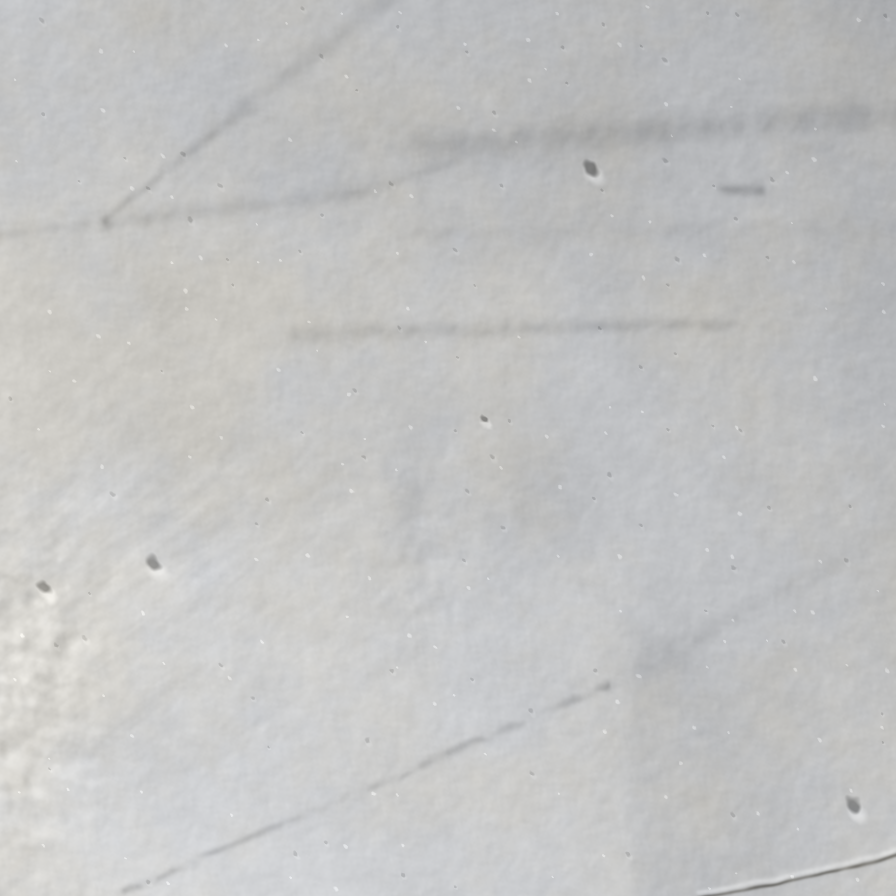
A Shadertoy shader for this texture:

```glsl
float hash(vec2 p) {
    vec3 q = fract(p.xyx * 0.1031);
    q += dot(q, q.yzx + 33.33);
    return fract((q.x + q.y) * q.z);
}

float noise(vec2 p) {
    vec2 i = floor(p), f = fract(p);
    f = f * f * (3.0 - 2.0 * f);
    return mix(mix(hash(i), hash(i + vec2(1, 0)), f.x),
               mix(hash(i + vec2(0, 1)), hash(i + vec2(1, 1)), f.x), f.y);
}

// Centred fractal noise, roughly -0.5 to 0.5
float fbm(vec2 p, int octaves) {
    float sum = 0.0, amp = 0.5;
    for (int i = 0; i < octaves; i++) {
        sum += amp * (noise(p) - 0.5);
        p = mat2(0.8, 0.6, -0.6, 0.8) * p * 2.03 + 17.3;
        amp *= 0.55;
    }
    return sum;
}

// Light from the upper left on a bumpy surface
float relief(vec2 p, float freq, float shift) {
    return fbm(p * freq, 3) - fbm((p + vec2(-shift, shift)) * freq, 3);
}

float blob(vec2 p, vec2 centre, vec2 radius) {
    vec2 d = (p - centre) / radius;
    return exp(-dot(d, d));
}

// Soft worn stroke whose width runs from w0 to w1
float stroke(vec2 p, vec2 a, vec2 b, float w0, float w1) {
    vec2 ab = b - a;
    float t = clamp(dot(p - a, ab) / dot(ab, ab), 0.0, 1.0);
    float d = length(p - a - ab * t) / mix(w0, w1, t);
    return exp(-d * d);
}

// Scattered chips: x is the dark hollow, y the bright rim
vec2 chips(vec2 p, float cells, float density, float radius, float seed) {
    vec2 g = p * cells, id = floor(g), result = vec2(0);
    for (int y = -1; y <= 1; y++)
    for (int x = -1; x <= 1; x++) {
        vec2 c = id + vec2(x, y);
        float present = step(hash(c + seed), density);
        vec2 centre = c + 0.2 + 0.6 * vec2(hash(c + seed + 7.1), hash(c + seed + 23.7));
        vec2 d = (g - centre) / cells;
        float r = radius * mix(0.55, 1.2, hash(c + seed + 41.0));
        d += r * 0.9 * vec2(fbm(p / r * 0.8, 2), fbm(p / r * 0.8 + 31.0, 2));
        d = vec2(d.x + d.y, (d.y - d.x) * 0.65);
        result.x = max(result.x, present * (1.0 - smoothstep(0.4 * r, 1.1 * r, length(d))));
        d += r * vec2(0.35, 0.75);
        result.y = max(result.y, present * (1.0 - smoothstep(0.5 * r, 1.5 * r, length(d))));
    }
    return vec2(result.x, result.y * (1.0 - result.x));
}

// Tyre marks and dark lines across the upper half
float tyreMarks(vec2 p) {
    float tread = 0.55 + 0.9 * noise(p * vec2(85, 28));
    float m = 0.055 * stroke(p, vec2(0.115, 0.755), vec2(0.44, 1.01), 0.004, 0.012);
    m += 0.035 * stroke(p, vec2(-0.02, 0.735), vec2(0.12, 0.752), 0.006, 0.008);
    m += 0.045 * stroke(p, vec2(0.12, 0.752), vec2(0.40, 0.785), 0.009, 0.009);
    m += 0.035 * stroke(p, vec2(0.40, 0.785), vec2(0.51, 0.820), 0.006, 0.006);
    m += 0.055 * stroke(p, vec2(0.47, 0.835), vec2(1.02, 0.875), 0.018, 0.014);
    m += 0.050 * stroke(p, vec2(0.33, 0.627), vec2(0.83, 0.639), 0.010, 0.006);
    m += 0.020 * stroke(p, vec2(0.45, 0.740), vec2(1.02, 0.745), 0.008, 0.012);
    float dashes = smoothstep(0.45, 0.75, noise(vec2(p.x * 24.0, 4.0)));
    m += 0.10 * dashes * stroke(p, vec2(0.77, 0.788), vec2(1.02, 0.790), 0.006, 0.007);
    return m * tread;
}

// Worn joint climbing through the lower half
float joint(vec2 p) {
    float wear = 0.25 + 1.2 * smoothstep(0.25, 0.75, noise(p * 55.0));
    float m = stroke(p, vec2(0.14, 0.005), vec2(0.68, 0.235), 0.004, 0.006);
    m += 0.4 * stroke(p, vec2(0.68, 0.235), vec2(1.0, 0.41), 0.010, 0.013);
    return 0.075 * m * wear;
}

void mainImage(out vec4 fragColor, in vec2 fragCoord) {
    vec2 p = fragCoord / iResolution.xy;
    vec2 wobble = p + 0.008 * vec2(fbm(p * 30.0, 2), fbm(p * 30.0 + 50.0, 2));

    // Lighting, cloudy stains and grain
    float tone = 0.768 - 0.075 * (p.x - 0.5) - 0.075 * (p.y - 0.5);
    tone += 0.055 * fbm(p * 6.0, 4) + 0.045 * fbm(p * 55.0, 3);
    tone += 0.045 * relief(p, 95.0, 0.004);

    // Diagonal scuffs and crumbling surface toward the lower left
    vec2 along = vec2(dot(p, vec2(0.80, 0.60)), dot(p, vec2(-0.60, 0.80)));
    float scuffed = blob(p, vec2(0.12, 0.36), vec2(0.28, 0.20));
    float crumbled = blob(p, vec2(0.03, 0.24), vec2(0.09, 0.20));
    tone += 0.10 * scuffed * fbm(along * vec2(14, 70), 3);
    tone += 0.28 * crumbled * relief(p, 32.0, 0.009);
    tone += 0.09 * blob(p, vec2(0.47, 0.37), vec2(0.05, 0.12)) * relief(p, 42.0, 0.008);

    // Broad smudges and the darker patch beside the joint
    float smudge = blob(wobble, vec2(0.455, 0.44), vec2(0.022, 0.08));
    smudge += blob(wobble, vec2(0.60, 0.43), vec2(0.055, 0.07));
    smudge += blob(wobble, vec2(0.74, 0.27), vec2(0.06, 0.05));
    tone -= 0.028 * smudge * (0.7 + noise(p * 60.0));
    float patchEdge = smoothstep(0.69, 0.72, wobble.x) * (1.0 - smoothstep(0.73, 0.95, p.x));
    tone -= 0.03 * patchEdge * (1.0 - smoothstep(0.20, 0.32, p.y));
    tone -= tyreMarks(wobble) + joint(wobble);

    // Pits, dark specks and pale flecks
    vec2 pits = chips(p, 7.0, 0.14, 0.011, 3.0);
    vec2 specks = chips(p, 26.0, 0.13, 0.0036, 60.0);
    vec2 flecks = chips(p, 30.0, 0.16, 0.0032, 90.0);
    tone += 0.09 * pits.y - 0.24 * pits.x - 0.09 * specks.x + 0.03 * specks.y;
    tone += 0.09 * flecks.x;

    // Sharp crack with a pale lip in the lower right corner
    float crack = stroke(wobble, vec2(0.78, -0.004), vec2(1.02, 0.048), 0.0020, 0.0026);
    float lip = stroke(wobble, vec2(0.78, 0.002), vec2(1.02, 0.054), 0.003, 0.004);
    tone += 0.08 * lip - 0.30 * crack * (0.6 + 0.6 * noise(p * 70.0));

    // Cool concrete with warm dusty areas
    float warmth = 0.9 * blob(p, vec2(0.10, 0.60), vec2(0.26, 0.20)) + 1.6 * fbm(p * 9.0 + 40.0, 3);
    warmth += 0.5 * crack + 0.5 * crumbled + 0.5 * fbm(p * 60.0 + 80.0, 2);
    vec3 coolTint = vec3(-0.007, 0.000, 0.010), warmTint = vec3(0.010, 0.002, -0.020);
    vec3 colour = tone + mix(coolTint, warmTint, clamp(0.22 + warmth, 0.0, 1.0));
    fragColor = vec4(colour, 1.0);
}
```
